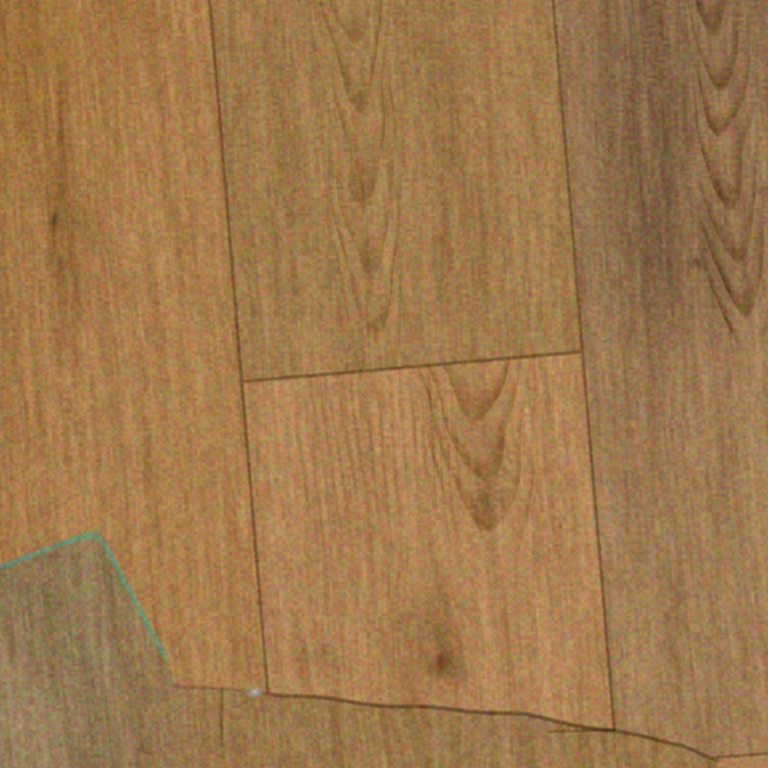
Reproduce this texture procedurally as a three.js fragment shader.

```glsl
varying vec2 vUv;

float hash(vec2 p) {
  return fract(sin(dot(p, vec2(127.1, 311.7))) * 43758.5453);
}
float noise(vec2 p) {
  vec2 i = floor(p), f = fract(p);
  f = f * f * (3.0 - 2.0 * f);
  return mix(mix(hash(i), hash(i + vec2(1, 0)), f.x),
             mix(hash(i + vec2(0, 1)), hash(i + vec2(1, 1)), f.x), f.y);
}
float fbm(vec2 p) {
  float sum = 0.0, amp = 0.5;
  for (int i = 0; i < 4; i++) {
    sum += amp * noise(p);
    p = p * 2.03 + 17.3;
    amp *= 0.5;
  }
  return sum;
}
float segment(vec2 p, vec2 a, vec2 b) {
  vec2 d = b - a;
  return length(p - a - d * clamp(dot(p - a, d) / dot(d, d), 0.0, 1.0));
}
float line(float dist, float width) {
  return 1.0 - smoothstep(0.0, width, abs(dist));
}
float blob(vec2 p, vec2 center, vec2 size) {
  vec2 d = (p - center) / size;
  return exp(-dot(d, d));
}
// Nested U-shaped growth rings, opening upward
float arches(vec2 w, float center, float bend, float halfWidth, float spacing, float tip) {
  float d = w.x - center + 0.022 * (noise(w * vec2(14.0, 11.0)) - 0.5);
  float level = w.y - bend * d * d;
  float phase = fract((level - tip) / spacing + 0.5 * noise(w * 16.0));
  float ring = smoothstep(0.0, 0.15, phase) * (1.0 - smoothstep(0.15, 0.65, phase));
  ring *= 0.3 + 1.3 * noise(w * vec2(60.0, 16.0));
  return ring * (1.0 - smoothstep(halfWidth * 0.5, halfWidth, abs(d)))
       * smoothstep(tip, tip + 0.03, w.y - 0.5 * bend * d * d);
}
// Height of the wavy lower edge
float lowerEdge(float x) {
  return 0.112 - 0.085 * (x - 0.18) - 0.1 * max(x - 0.68, 0.0)
       - 0.014 * smoothstep(0.88, 0.94, x) - 0.003 * blob(vec2(x), vec2(0.5), vec2(0.12))
       + 0.0015 * sin(x * 48.0);
}

void main() {
  vec2 p = vUv;
  // Coordinates that follow the slanted boards
  vec2 w = vec2(p.x + 0.084 * (p.y - 1.0), p.y);
  float crossY = 0.503 + 0.088 * (p.x - 0.316);
  float right = smoothstep(0.719, 0.721, w.x);
  float middle = smoothstep(0.272, 0.274, w.x) - right;
  float lower = middle * (1.0 - smoothstep(-0.001, 0.001, p.y - crossY));

  // Board colours
  vec3 color = mix(vec3(0.665, 0.495, 0.3), vec3(0.63, 0.48, 0.3), middle);
  color = mix(color, vec3(0.685, 0.515, 0.333), lower);
  color = mix(color, vec3(0.625, 0.485, 0.33), right);
  color -= vec3(0.05, 0.055, 0.07) * blob(p, vec2(0.0, 1.0), vec2(0.18, 0.3));

  // Smoky stain on the right board
  float stain = blob(p, vec2(0.84, 0.86), vec2(0.075, 0.25))
              + 0.5 * blob(p, vec2(0.88, 0.66), vec2(0.1, 0.1))
              + 0.6 * blob(p, vec2(1.0, 0.95), vec2(0.12, 0.3));
  color -= right * stain * vec3(0.13, 0.105, 0.07) * (0.5 + fbm(w * vec2(40.0, 6.0)));

  // Long grain, pushed aside by the knots
  float push = (p.x - 0.638) * blob(p, vec2(0.638, 0.353), vec2(0.05, 0.09))
             + (p.x - 0.571) * blob(p, vec2(0.571, 0.134), vec2(0.06, 0.1));
  float u = w.x - 0.7 * push + 0.018 * (noise(w * vec2(5.0, 4.0)) - 0.5);
  float board = middle * 3.1 + lower * 5.3 + right * 9.7;
  float grain = fbm(vec2(u * 95.0 + board, p.y * 6.0)) - 0.47;
  float fiber = noise(vec2(u * 240.0 + board, p.y * 32.0)) - 0.5;
  float broad = noise(vec2(u * 18.0 + board, p.y * 2.5)) - 0.5;
  color += (0.12 * grain + 0.065 * fiber + 0.03 * broad) * vec3(1.0, 0.93, 0.8);
  float veins = pow(0.5 + 0.5 * sin(u * 470.0 + 7.0 * noise(w * vec2(20.0, 6.0))), 3.0);
  color -= 0.06 * veins * lower * blob(p, vec2(0.49, 0.41), vec2(0.13, 0.11));

  // Arched figure
  color -= 0.1 * right * arches(w, 0.932, 85.0, 0.046, 0.075, 0.53);
  color -= 0.06 * (middle - lower) * arches(w, 0.458, 110.0, 0.06, 0.1, 0.465);
  color -= 0.08 * lower * arches(w, 0.58, 32.0, 0.1, 0.065, 0.27);

  // Knots and their halos
  float knots = 0.1 * blob(p, vec2(0.638, 0.352), vec2(0.016, 0.018))
              + 0.055 * blob(p, vec2(0.63, 0.39), vec2(0.035, 0.07))
              + 0.16 * blob(p, vec2(0.571, 0.133), vec2(0.018, 0.014))
              + 0.07 * blob(p, vec2(0.57, 0.17), vec2(0.05, 0.08))
              + 0.06 * blob(p, vec2(0.41, 0.147), vec2(0.03, 0.025))
              + 0.18 * blob(p, vec2(0.908, 0.657), vec2(0.008, 0.008))
              + 0.15 * blob(p, vec2(0.071, 0.713), vec2(0.004, 0.009))
              + 0.09 * blob(p, vec2(0.079, 0.79), vec2(0.005, 0.08))
              + 0.05 * blob(p, vec2(0.09, 0.68), vec2(0.03, 0.09));
  color -= knots * vec3(1.0, 0.87, 0.65) * (0.6 + 0.8 * noise(w * vec2(140.0, 40.0)));

  // Seams between boards
  float seams = max(line(w.x - 0.273, 0.0042), line(w.x - 0.72, 0.0042));
  seams = max(seams, middle * line(p.y - crossY, 0.0045));
  color = mix(color, vec3(0.38, 0.25, 0.14), 0.62 * seams);

  // Lower strip and rounded sheet at the left
  float edge = lowerEdge(p.x);
  float top = dot(p - vec2(0.0, 0.262), vec2(-0.351, 0.936));
  float side = dot(p - vec2(0.134, 0.297), vec2(0.881, 0.469));
  float sheet = log(exp(top * 120.0) + exp(side * 120.0)) / 120.0;
  float cover = 1.0 - smoothstep(-0.0015, 0.0015, min(sheet, p.y - edge));
  vec3 strip = mix(vec3(0.555, 0.465, 0.325), vec3(0.6, 0.46, 0.29), smoothstep(0.1, 0.3, p.x));
  strip += 0.13 * grain + 0.06 * fiber + 0.05 * blob(p, vec2(0.04, 0.07), vec2(0.05, 0.08));
  strip -= 0.1 * line(p.x - 0.289, 0.004) * smoothstep(0.02, 0.05, p.y);
  color = mix(color, strip, cover);

  // Pale board in the lower right corner
  float corner = smoothstep(0.932, 0.938, p.x) * (1.0 - smoothstep(0.012, 0.016, p.y));
  color = mix(color, vec3(0.68, 0.51, 0.34), corner);
  color -= 0.13 * line(segment(p, vec2(0.935, 0.014), vec2(1.0, 0.019)), 0.004);

  // Edge shadow, teal rim and bright glint
  float span = smoothstep(0.215, 0.23, p.x) * (1.0 - smoothstep(0.93, 0.94, p.x));
  float crack = line(p.y - edge, 0.005) * span * mix(0.25, 0.7, smoothstep(0.3, 0.4, p.x));
  color = mix(color, vec3(0.34, 0.23, 0.13), crack);
  color -= 0.1 * line(segment(p, vec2(0.715, 0.047), vec2(0.8, 0.05)), 0.004);
  float rim = line(sheet, 0.0065) * smoothstep(0.135, 0.15, p.y);
  color = mix(color, vec3(0.36, 0.6, 0.5), 0.7 * rim);
  color = mix(color, vec3(0.68, 0.7, 0.75), 0.8 * blob(p, vec2(0.332, 0.099), vec2(0.009, 0.005)));

  // Fine coloured speckle
  vec2 cell = p * 200.0;
  color += 0.1 * (vec3(noise(cell), noise(cell + 71.0), noise(cell + 143.0)) - 0.5);
  color += 0.06 * (noise(p * 290.0) - 0.5);
  gl_FragColor = vec4(clamp(color, 0.0, 1.0), 1.0);
}
```
